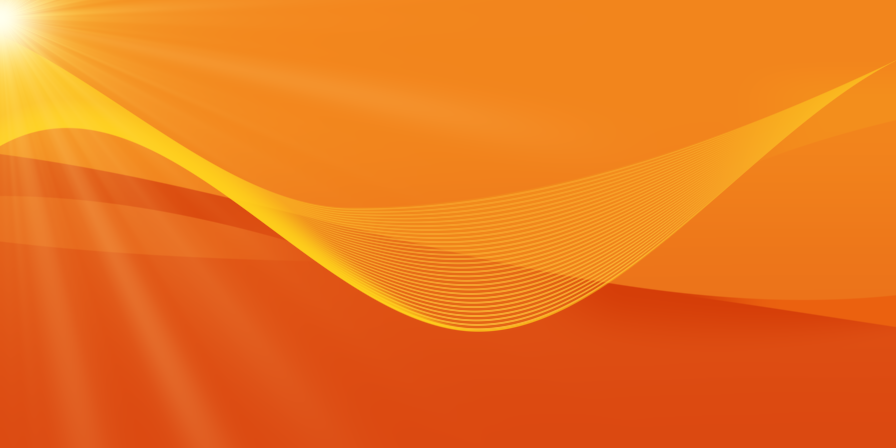
A Shadertoy shader for this background:

```glsl
// A woven golden ribbon sweeps over layered orange folds under a corner sun.
// Cubic height curves bound the folds and the ribbon; its threads repeat between
// two curves, and the sunbeams are soft angular lobes with hashed value noise.

const vec2 SUN = vec2(0.0, 0.96);
const float THREADS = 30.0;
const float THREAD_FILL = 0.45;
const vec4 BEAM_ANGLES = vec4(0.21, 0.91, 1.12, 1.37);
const vec4 BEAM_WIDTHS = vec4(0.045, 0.06, 0.05, 0.055);
const vec4 BEAM_POWER = vec4(0.15, 0.10, 0.19, 0.14);

const vec3 ORANGE_TOP = vec3(0.95, 0.52, 0.11);
const vec3 ORANGE_LOW = vec3(0.925, 0.45, 0.10);
const vec3 RED_TOP = vec3(0.88, 0.33, 0.08);
const vec3 RED_LOW = vec3(0.86, 0.285, 0.065);
const vec3 DEEP_RED = vec3(0.83, 0.23, 0.025);
const vec3 FOLD_ORANGE = vec3(0.91, 0.41, 0.11);
const vec3 RIBBON_AMBER = vec3(0.96, 0.60, 0.11);
const vec3 RIBBON_YELLOW = vec3(1.0, 0.83, 0.10);
const vec3 THREAD_GOLD = vec3(0.99, 0.75, 0.22);
const vec3 SUN_YELLOW = vec3(1.0, 0.87, 0.28);
const vec3 BEAM_COLOR = vec3(1.0, 0.84, 0.52);

float hash(float n) {
    n = fract(n * 0.1031);
    n *= n + 33.33;
    return fract(n * (n + n));
}

float noise(float x) {
    float cell = floor(x), f = fract(x);
    return mix(hash(cell), hash(cell + 1.0), f * f * (3.0 - 2.0 * f));
}

// Cubic height over [start, end], with evenly spaced control heights.
float curve(float x, float start, float end, vec4 h) {
    float u = clamp((x - start) / (end - start), 0.0, 1.0), v = 1.0 - u;
    return dot(h, vec4(v * v * v, 3.0 * u * v * v, 3.0 * u * u * v, u * u * u));
}

// Antialiased coverage of the positive side of an edge.
float cover(float d) {
    float aa = 1.0 / iResolution.y;
    return smoothstep(-aa, aa, d);
}

vec3 folds(vec2 p) {
    float horizon = curve(p.x, 0.0, 2.0, vec4(0.656, 0.570, 0.271, 0.341));
    float foldTop = curve(p.x, 0.0, 0.78, vec4(0.5625, 0.5625, 0.505, 0.42));
    float foldBase = curve(p.x, 0.0, 0.78, vec4(0.461, 0.43, 0.42, 0.415));
    float wedge = curve(p.x, 1.4, 2.0, vec4(0.357, 0.333, 0.30, 0.27));
    float shadowBase = curve(p.x, 1.1, 2.0, vec4(0.26, 0.19, 0.19, 0.25));
    float paleBase = curve(p.x, 1.6, 2.0, vec4(0.60, 0.66, 0.70, 0.732));
    float below = cover(horizon - p.y);

    // Red ground with folds at the left
    vec3 col = mix(RED_LOW, RED_TOP, smoothstep(0.0, 0.5, p.y));
    float leftFade = 1.0 - smoothstep(0.45, 0.8, p.x);
    col = mix(col, FOLD_ORANGE, 0.75 * leftFade * cover(p.y - foldBase) * cover(foldTop - p.y));
    float crease = smoothstep(0.0, 0.5, p.x) * leftFade * cover(p.y - foldTop);
    col = mix(col, DEEP_RED, 0.6 * crease);

    // Shadow and bright wedge at the right
    float shadow = smoothstep(shadowBase - 0.01, horizon, p.y) * smoothstep(1.1, 1.4, p.x);
    col = mix(col, DEEP_RED, 0.9 * shadow);
    col = mix(col, vec3(0.92, 0.38, 0.06), cover(p.y - wedge) * smoothstep(1.5, 1.75, p.x));

    // Orange sky and its pale right fold
    vec3 sky = mix(ORANGE_LOW, ORANGE_TOP, smoothstep(0.3, 0.75, p.y));
    sky = mix(sky, RIBBON_AMBER, 0.45 * cover(p.y - paleBase) * smoothstep(1.6, 1.85, p.x)
        * (1.0 - smoothstep(0.78, 0.88, p.y)));
    return mix(sky, col, below);
}

vec3 ribbon(vec3 col, vec2 p) {
    float low = p.x < 1.068 ? curve(p.x, 0.0, 1.068, vec4(0.674, 0.875, 0.26, 0.26))
        : curve(p.x, 1.068, 2.0, vec4(0.26, 0.26, 0.708, 0.865));
    float high = p.x < 0.781 ? curve(p.x, 0.0, 0.781, vec4(0.922, 0.805, 0.536, 0.536))
        : curve(p.x, 0.781, 2.0, vec4(0.536, 0.536, 0.672, 0.865));
    float inside = cover(p.y - low) * cover(high - p.y);
    float across = (p.y - low) / max(high - low, 0.002);

    // Translucent body, denser at both twists
    float leftTwist = 1.0 - smoothstep(0.3, 0.95, p.x);
    float rightTwist = smoothstep(1.45, 1.95, p.x);
    float body = mix(0.25, 0.4, across) + 0.4 * leftTwist + 0.4 * rightTwist;
    col = mix(col, RIBBON_AMBER, inside * clamp(body, 0.0, 1.0));

    // Threads, averaged where they become too fine
    float s = across * THREADS;
    float w = fwidth(s);
    float thread = 1.0 - smoothstep(THREAD_FILL - w, THREAD_FILL + w, abs(fract(s) - 0.5) * 2.0);
    thread = mix(thread, THREAD_FILL, smoothstep(0.45, 0.95, w));
    float threadPower = mix(0.8, 0.35, across) * smoothstep(0.4, 0.8, p.x);
    col = mix(col, THREAD_GOLD, inside * thread * threadPower);

    // Bright yellow lower rim and twists
    float rimWidth = mix(0.004, 0.10, 1.0 - smoothstep(0.4, 1.08, p.x));
    float rim = exp(-pow(max(p.y - low, 0.0) / rimWidth, 2.0));
    rim *= 1.0 - 0.75 * smoothstep(1.1, 1.5, p.x);
    float yellow = max(rim, max(0.65 * leftTwist, 0.5 * rightTwist));
    return mix(col, RIBBON_YELLOW, inside * yellow * 0.92);
}

vec3 sunlight(vec3 col, vec2 p) {
    vec2 q = p - SUN;
    float r = length(q), angle = atan(-q.y, q.x + 0.0001);
    vec4 lobe = (angle - BEAM_ANGLES) / BEAM_WIDTHS;
    float beams = dot(BEAM_POWER, exp(-lobe * lobe)) * (1.0 - smoothstep(0.8, 1.6, r));
    float rays = noise(angle * 14.0 + 40.0) * 0.6 + noise(angle * 37.0 + 90.0) * 0.4;
    beams += 0.45 * rays * rays * exp(-r * 2.8);
    col = mix(col, BEAM_COLOR, clamp(beams, 0.0, 1.0));
    float halo = exp(-r * 5.5) * (0.75 + 0.5 * rays);
    col = mix(col, SUN_YELLOW, clamp(halo, 0.0, 1.0));
    return mix(col, vec3(1.0, 1.0, 0.93), exp(-r * r * 110.0));
}

void mainImage(out vec4 fragColor, in vec2 fragCoord) {
    vec2 p = fragCoord / iResolution.xy * vec2(2.0, 1.0);
    fragColor = vec4(sunlight(ribbon(folds(p), p), p), 1.0);
}
```
